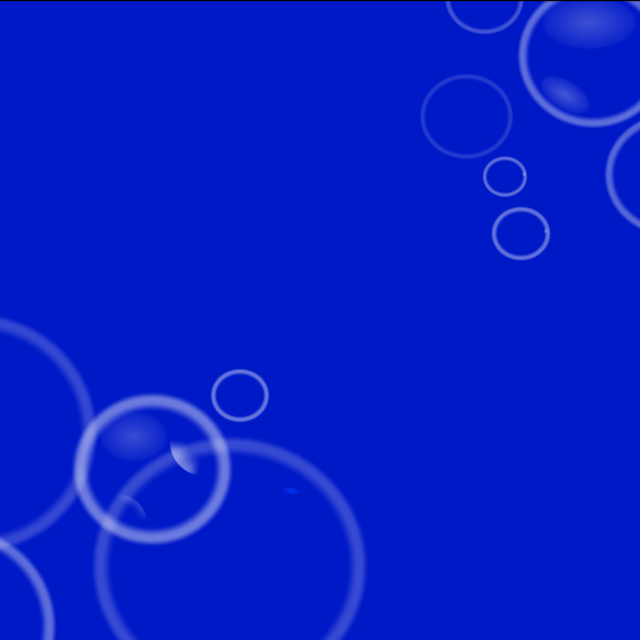
This background is drawn by a WebGL 2 fragment shader. Its source:

```glsl
#version 300 es
precision highp float;
// Translucent bubbles on a flat deep blue field, with a thin dark top border.
// Each rim is a soft band around an approximate ellipse distance; glossy
// highlights are faded ellipses and crescents, all blended towards white.

uniform vec2 u_resolution;
out vec4 fragColor;

const vec3 FIELD = vec3(0.0, 0.098, 0.78);
const vec3 LIGHT = vec3(1.0);
const vec3 GLINT_BLUE = vec3(0.0, 0.22, 1.0);
const float TOP_BORDER = 0.002;
const float INNER_SOFTNESS = 1.35;  // inner rim fade relative to the outer one

// Bubbles: centre.xy, radii.xy
const int BUBBLES = 11;
const vec4 BUBBLE[BUBBLES] = vec4[](
  vec4(0.757, 1.003, 0.058, 0.053), vec4(0.927, 0.913, 0.111, 0.106),
  vec4(0.729, 0.818, 0.069, 0.063), vec4(0.789, 0.724, 0.032, 0.029),
  vec4(0.814, 0.635, 0.0425, 0.0385), vec4(1.049, 0.727, 0.098, 0.090),
  vec4(-0.039, 0.323, 0.180, 0.176), vec4(0.238, 0.267, 0.114, 0.108),
  vec4(0.375, 0.382, 0.042, 0.038), vec4(0.359, 0.115, 0.203, 0.191),
  vec4(-0.072, 0.021, 0.150, 0.148));
// Rims: half width, opacity
const vec2 RIM[BUBBLES] = vec2[](
  vec2(0.005, 0.25), vec2(0.009, 0.36), vec2(0.005, 0.14),
  vec2(0.004, 0.36), vec2(0.005, 0.38), vec2(0.008, 0.33),
  vec2(0.014, 0.20), vec2(0.014, 0.42), vec2(0.005, 0.40),
  vec2(0.015, 0.21), vec2(0.012, 0.36));

// Glossy spots: centre.xy, radii.xy, then angle and opacity
const int SPOTS = 5;
const vec4 SPOT[SPOTS] = vec4[](
  vec4(0.921, 0.965, 0.074, 0.042), vec4(0.883, 0.852, 0.044, 0.022),
  vec4(0.209, 0.318, 0.053, 0.039), vec4(0.819, 0.728, 0.003, 0.004),
  vec4(0.853, 0.639, 0.003, 0.004));
const vec2 SPOT_LOOK[SPOTS] = vec2[](
  vec2(0.0, 0.24), vec2(-0.56, 0.27), vec2(0.0, 0.22),
  vec2(0.0, 0.35), vec2(0.0, 0.35));

float ellipseDistance(vec2 p, vec2 radii) {
  float k = length(p / radii);
  return k * (k - 1.0) / max(length(p / (radii * radii)), 1e-4);
}

// Bright at the rim line, fading out more slowly towards the inside
float rimLight(float d, float halfWidth) {
  float reach = d < 0.0 ? halfWidth * INNER_SOFTNESS : halfWidth;
  return 1.0 - smoothstep(0.12, 1.0, abs(d) / reach);
}

float glossySpot(vec2 p, vec2 radii, float angle) {
  float c = cos(angle), s = sin(angle);
  vec2 q = vec2(c * p.x + s * p.y, c * p.y - s * p.x) / radii;
  float k = length(q);
  return (1.0 - 0.85 * min(k, 1.0)) * (1.0 - smoothstep(0.9, 1.05, k));
}

// Arc of a disc that is crisp outside and fades inwards and at both tips
float crescent(vec2 p, float radius, vec2 facing, float depth, float pixel) {
  float d = length(p);
  float edge = 1.0 - smoothstep(radius - pixel, radius + pixel, d);
  float fade = smoothstep(radius - depth, radius, d);
  float tips = smoothstep(0.72, 0.97, dot(p / max(d, 1e-4), facing));
  return edge * fade * tips;
}

void main() {
  vec2 uv = gl_FragCoord.xy / u_resolution;
  float pixel = 1.0 / min(u_resolution.x, u_resolution.y);
  vec3 color = FIELD;

  // Bubble rims
  for (int i = 0; i < BUBBLES; i++) {
    float d = ellipseDistance(uv - BUBBLE[i].xy, BUBBLE[i].zw);
    color = mix(color, LIGHT, RIM[i].y * rimLight(d, RIM[i].x));
  }

  // Glossy highlights
  for (int i = 0; i < SPOTS; i++) {
    float gloss = glossySpot(uv - SPOT[i].xy, SPOT[i].zw, SPOT_LOOK[i].x);
    color = mix(color, LIGHT, SPOT_LOOK[i].y * gloss);
  }
  float bright = crescent(uv - vec2(0.319, 0.310), 0.0535, vec2(-0.78, -0.62), 0.032, pixel);
  float faint = crescent(uv - vec2(0.184, 0.182), 0.0456, vec2(0.67, 0.74), 0.016, pixel);
  color = mix(color, LIGHT, 0.45 * bright);
  color = mix(color, LIGHT, 0.16 * faint);

  // Small blue glint and top border
  float glint = glossySpot(uv - vec2(0.455, 0.233), vec2(0.013, 0.006), -0.15);
  color = mix(color, GLINT_BLUE, 0.9 * glint);
  color *= 1.0 - smoothstep(-0.5, 0.5, (uv.y - 1.0 + TOP_BORDER) / pixel);

  fragColor = vec4(color, 1.0);
}
```
